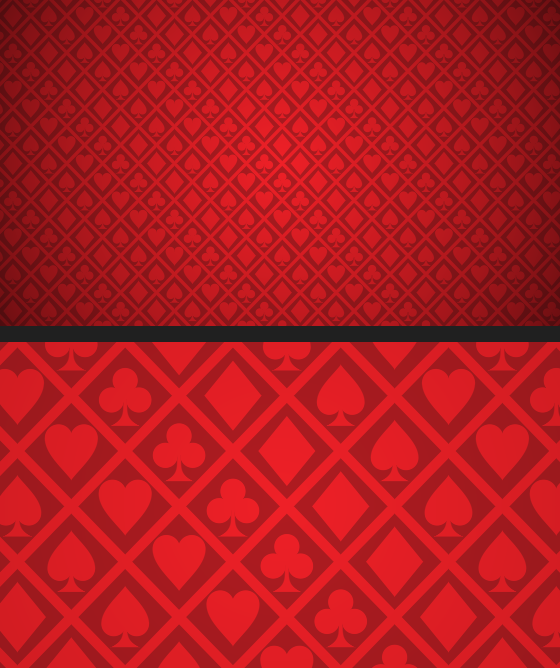
Top, the full canvas; bottom, a detail of the centre.
Give the GLSL for this pattern, as a Shadertoy shader.

```glsl
// Red card-table backdrop: a diagonal lattice whose cells hold the four suits,
// one suit per falling diagonal, under a radial vignette. Suits are built from
// circles and width profiles; coordinates are measured in cell widths.

#define CELL_WIDTH 0.1102               // fraction of canvas height
#define CELL_HEIGHT 0.1132
#define LATTICE_SHIFT vec2(0.007, -0.058)
#define LINE_WIDTH 0.094                // fraction of cell width
#define LIGHT_RED vec3(0.935, 0.125, 0.152)
#define DARK_RED vec3(0.685, 0.108, 0.128)
#define FADE_LINEAR 0.36
#define FADE_CUBIC 0.20

float circle(vec2 p, float radius) {
    return length(p) - radius;
}

float diamond(vec2 p) {
    const vec2 halfSize = vec2(0.265, 0.325);
    vec2 q = abs(p) / halfSize;
    return (q.x + q.y - 1.0) * halfSize.x * halfSize.y / length(halfSize);
}

float heart(vec2 p) {
    p.x = abs(p.x);
    float lobe = circle(p - vec2(0.118, 0.12), 0.128);
    // Flanks widen from the bottom tip up to the lobe centres
    float rise = clamp((p.y + 0.27) / 0.39, 0.0, 1.0);
    float halfWidth = 0.246 * sin(1.5708 * pow(rise, 1.1));
    float body = max((p.x - halfWidth) * 0.75, max(p.y - 0.12, -0.27 - p.y));
    return min(lobe, body);
}

// Narrow stalk that flares into a flat foot
float stem(vec2 p) {
    float drop = clamp((-0.06 - p.y) / 0.22, 0.0, 1.0);
    float halfWidth = 0.018 + 0.115 * pow(drop, 4.0);
    return max((abs(p.x) - halfWidth) * 0.7, max(p.y + 0.02, -0.28 - p.y));
}

float spade(vec2 p) {
    const float scale = 0.9;
    vec2 q = vec2(p.x, 0.045 - p.y) / scale;
    return min(heart(q) * scale, stem(p));
}

float club(vec2 p) {
    float top = circle(p - vec2(0.0, 0.14), 0.117);
    float side = circle(vec2(abs(p.x) - 0.127, p.y + 0.04), 0.117);
    float middle = circle(p - vec2(0.0, 0.02), 0.06);
    return min(min(top, side), min(middle, stem(p)));
}

float suitShape(vec2 p, float suit) {
    if (suit < 0.5) return club(p);
    if (suit < 1.5) return diamond(p);
    if (suit < 2.5) return spade(p);
    return heart(p);
}

void mainImage(out vec4 fragColor, in vec2 fragCoord) {
    vec2 canvas = (fragCoord - 0.5 * iResolution.xy) / iResolution.y;
    float pixel = 1.0 / (iResolution.y * CELL_WIDTH);

    // Diagonal axes: cell centres lie on whole numbers
    vec2 grid = (canvas - LATTICE_SHIFT) / vec2(CELL_WIDTH, CELL_HEIGHT);
    vec2 diagonal = vec2(grid.x + grid.y, grid.x - grid.y);
    vec2 cell = floor(diagonal + 0.5);
    vec2 offset = diagonal - cell;

    // Back to upright coordinates inside the cell
    float aspect = CELL_HEIGHT / CELL_WIDTH;
    vec2 local = 0.5 * vec2(offset.x + offset.y, (offset.x - offset.y) * aspect);

    // Lattice lines and suit share the light tone
    float edge = 0.5 - max(abs(offset.x), abs(offset.y));
    float line = edge / length(vec2(1.0, 1.0 / aspect)) - 0.5 * LINE_WIDTH;
    float shape = min(line, suitShape(local, mod(cell.x, 4.0)));
    float cover = smoothstep(0.6 * pixel, -0.6 * pixel, shape);

    // Radial vignette
    float r = length(canvas);
    float glow = max(1.0 - FADE_LINEAR * r - FADE_CUBIC * r * r * r, 0.0);
    fragColor = vec4(mix(DARK_RED, LIGHT_RED, cover) * glow, 1.0);
}
```
